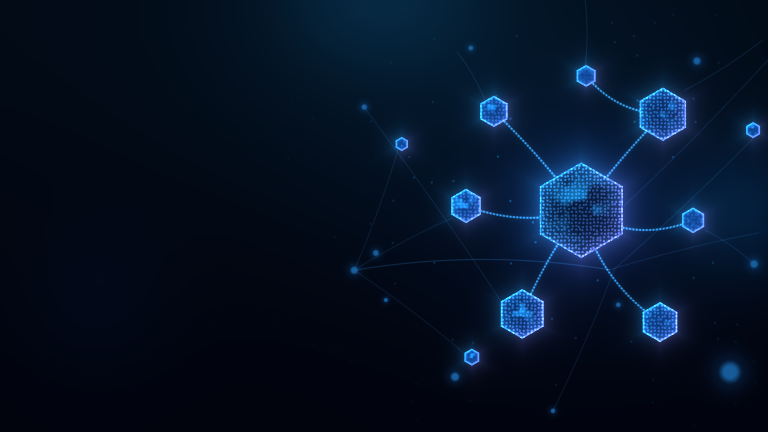
Write a WebGL 2 fragment shader that draws this background.

```glsl
#version 300 es
precision highp float;
// Glowing stippled hexagons joined by dotted arcs over a dark navy haze.
uniform vec2 u_resolution;
out vec4 fragColor;

// Canvas is 16 x 9 units. Hexagons and dots: centre x, centre y, radius.
const vec3 HEXES[11] = vec3[11](
  vec3(12.11, 4.62, 1.0), vec3(13.81, 6.62, .56), vec3(10.29, 6.68, .33),
  vec3(12.21, 7.42, .23), vec3(8.37, 6.0, .15), vec3(15.69, 6.29, .17),
  vec3(9.71, 4.71, .36), vec3(14.44, 4.41, .27), vec3(10.88, 2.46, .52),
  vec3(13.75, 2.29, .42), vec3(9.83, 1.56, .18));
const vec3 DOTS[11] = vec3[11](
  vec3(7.38, 3.37, .08), vec3(7.83, 3.73, .065), vec3(7.59, 6.77, .06),
  vec3(9.81, 8.0, .05), vec3(14.52, 7.73, .08), vec3(15.71, 3.5, .085),
  vec3(15.21, 1.25, .21), vec3(9.48, 1.15, .09), vec3(11.52, .44, .05),
  vec3(8.04, 2.75, .045), vec3(12.88, 2.65, .05));
// Dotted arcs from the main hexagon: target index, sag.
const vec2 ARCS[6] = vec2[6](vec2(1, .05), vec2(2, -.06), vec2(6, .2),
  vec2(7, -.3), vec2(8, -.08), vec2(9, -.27));
// Faint threads: start, end.
const vec4 THREADS[12] = vec4[12](
  vec4(7.58, 6.77, 10.42, 2.75), vec4(8.29, 5.88, 7.38, 3.37),
  vec4(7.38, 3.37, 9.4, 4.45), vec4(9.52, 7.92, 10.1, 6.92),
  vec4(12.19, 9, 12.19, 7.6), vec4(16, 7.75, 13.02, 4.73),
  vec4(15.69, 6.12, 12.8, 3.4), vec4(12.8, 3.4, 11.52, .44),
  vec4(14.7, 4.2, 15.71, 3.5), vec4(15.9, 8.17, 14.27, 7.12),
  vec4(12.7, 3.38, 15.8, 4.15), vec4(7.38, 3.37, 9.6, 1.7));

float hash(vec2 p) {
  vec3 q = fract(p.xyx * .1031);
  q += dot(q, q.yzx + 33.33);
  return fract((q.x + q.y) * q.z);
}

float noise(vec2 p) {
  vec2 i = floor(p), f = smoothstep(0., 1., fract(p));
  return mix(mix(hash(i), hash(i + vec2(1, 0)), f.x),
             mix(hash(i + vec2(0, 1)), hash(i + 1.), f.x), f.y);
}

float glow(vec2 p, vec2 centre, vec2 size) {
  vec2 q = (p - centre) / size;
  return exp(-dot(q, q));
}

// Distance to a parabolic arc, and the length along it.
vec2 arc(vec2 p, vec2 a, vec2 b, float sag) {
  float len = length(b - a);
  vec2 dir = (b - a) / len, q = p - a;
  float s = dot(q, dir), t = clamp(s / len, 0., 1.);
  float off = dot(q, vec2(-dir.y, dir.x)) - sag * 4. * t * (1. - t);
  return vec2(length(vec2(s - t * len, off)), s);
}

float stroke(float d, float w, float px) {
  return 1. - smoothstep(w - .5 * px, w + px, d);
}

float dotted(vec2 d, float px) {
  return stroke(d.x, .015, px) * (.65 + .35 * cos(d.y * 90.)) + .12 * exp(-d.x * 18.);
}

// Pointy-top hexagon, r from the centre to a corner.
float hexagon(vec2 q, float r) {
  q = abs(q);
  return max(q.x, q.x * .5 + q.y * .866) - r * .866;
}

// Jittered grid of small points.
float stipple(vec2 p, float cell, float size, float px) {
  vec2 id = floor(p / cell);
  vec2 jitter = .3 + .4 * vec2(hash(id), hash(id + 71.));
  return stroke(length(p - (id + jitter) * cell), size, px);
}

void main() {
  float px = 9. / u_resolution.y;
  vec2 p = gl_FragCoord.xy * px;

  // Background haze
  vec3 col = mix(vec3(.004, .012, .05), vec3(.008, .04, .085), smoothstep(0., 9., p.y));
  col += vec3(.012, .085, .12) * glow(p, vec2(7.9, 9.2), vec2(2.2, 1.7));
  col += vec3(.004, .04, .06) * glow(p, vec2(9, 8), vec2(5, 3.5));
  col += vec3(.008, .08, .14) * glow(p, vec2(15.4, 4.6), vec2(1.5, 1.4));
  col += vec3(.005, .025, .055) * glow(p, vec2(12, 4.5), vec2(4, 3.2));
  col += vec3(.002, .014, .035) * glow(p, vec2(2, 2.6), vec2(1.7));
  col += vec3(.04, .1, .25) * glow(p, HEXES[0].xy, vec2(1.35));

  // Threads and drifting specks
  float thread = stroke(arc(p, DOTS[0].xy, vec2(12.7, 3.38), .22).x, .006, px) * 1.6;
  for (int i = 0; i < 12; i++)
    thread += stroke(arc(p, THREADS[i].xy, THREADS[i].zw, .04).x, .004, px);
  col += vec3(.05, .13, .2) * min(thread, 1.6) * .6;
  float speck = step(.86, hash(floor(p / .42) + 9.)) * stipple(p, .42, .018, px);
  col += vec3(.05, .22, .35) * speck * glow(p, vec2(12, 4.8), vec2(4, 3.4));

  // Dotted arcs
  float beads = dotted(arc(p, HEXES[3].xy, HEXES[1].xy, -.2), px);
  for (int i = 0; i < 6; i++)
    beads += dotted(arc(p, HEXES[0].xy, HEXES[int(ARCS[i].x)].xy, ARCS[i].y), px);
  col += vec3(.16, .5, .72) * beads;

  // Soft round nodes
  for (int i = 0; i < 11; i++) {
    float d = length(p - DOTS[i].xy) / DOTS[i].z;
    col += vec3(.02, .1, .18) * exp(-d * d * .3);
    col = mix(col, vec3(.1, .4, .66), .85 * (1. - smoothstep(.5, 1.3, d)));
  }

  // Hexagons: glow, shaded body, stipple, bright rim
  for (int i = 0; i < 11; i++) {
    float r = HEXES[i].z;
    vec2 q = p - HEXES[i].xy, u = q / r;
    float d = hexagon(q, r), small = 1. - smoothstep(.2, .9, r);
    float tint = smoothstep(-.8, .8, u.x - u.y * .6);
    float edge = exp(min(d, 0.) / r * 6.);
    vec3 rim = mix(vec3(.2, .62, .92), vec3(.46, .5, .9), tint);
    col += rim * .28 * exp(-max(d, 0.) / (.12 + .12 * r));
    vec3 body = mix(vec3(.025, .1, .23), vec3(.06, .27, .58), small);
    body += rim * edge * .45;
    body += vec3(.06, .36, .5) * smoothstep(.5, .9, noise(u * 3. + float(i) * 7.)) * glow(u, vec2(-.1, .15), vec2(.55));
    body += rim * stipple(q, .075, .018, px) * (.35 + .4 * edge) * smoothstep(.1, .5, r);
    body += rim * .5 * stroke(abs(d + .02), .012, px);
    col = mix(col, body, 1. - smoothstep(-.5 * px, .5 * px, d));
  }
  fragColor = vec4(col, 1);
}
```
